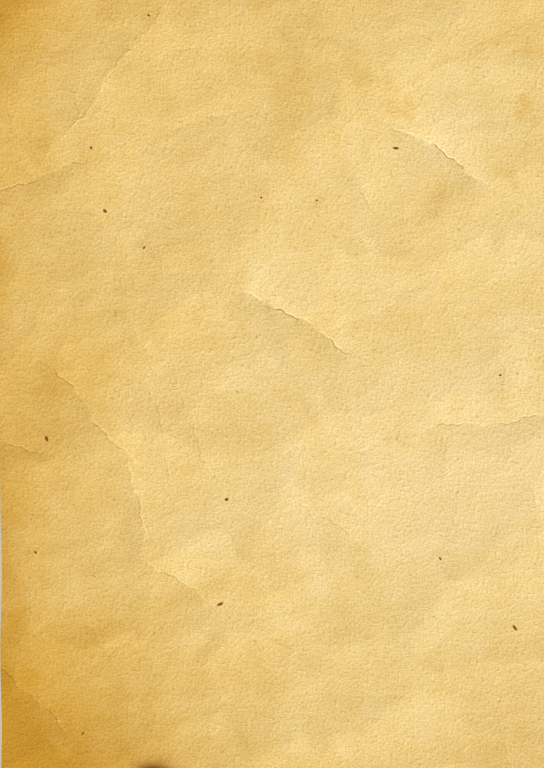
Reproduce this texture procedurally as a Shadertoy shader.

```glsl
// Aged, ochre-stained paper with fine speckled grain, creases and brown flecks.

vec2 hash2(vec2 p) {
    vec3 h = fract(p.xyx * vec3(0.1031, 0.1030, 0.0973));
    h += dot(h, h.yzx + 33.33);
    return fract((h.xx + h.yz) * h.zy);
}

// Cellular noise: squared distance to the nearest jittered point.
float cellNoise(vec2 p) {
    vec2 cell = floor(p), local = fract(p);
    float nearest = 4.0;
    for (int y = -1; y <= 1; y++)
    for (int x = -1; x <= 1; x++) {
        vec2 offset = vec2(x, y);
        vec2 toPoint = offset + hash2(cell + offset + 40.0) - local;
        nearest = min(nearest, dot(toPoint, toPoint));
    }
    return nearest;
}

// Cellular noise lit from the upper left.
float relief(vec2 p, vec2 light) {
    return cellNoise(p) - cellNoise(p + light);
}

// Layered, warped sines, centred on zero.
float mottle(vec2 p) {
    float sum = 0.0, amp = 0.5;
    for (int i = 0; i < 5; i++) {
        p = mat2(0.8, 0.6, -0.6, 0.8) * p * 1.7 + 0.9 * sin(p.yx * 0.9 + 2.1);
        sum += amp * sin(p.x) * sin(p.y + 0.7);
        amp *= 0.65;
    }
    return sum;
}

// Soft round spot.
float blob(vec2 p, vec2 center, float tightness) {
    return exp(-tightness * dot(p - center, p - center));
}

// Fold: a thin, broken lit ridge beside a thin shadow, with a soft slope.
float crease(vec2 p, vec2 a, vec2 b) {
    vec2 along = normalize(b - a);
    float len = length(b - a);
    float t = dot(p - a, along);
    float side = dot(p - a, vec2(-along.y, along.x));
    side += 0.004 * sin(t * 47.0 + a.x * 40.0) + 0.0015 * sin(t * 170.0 + a.y * 30.0);
    side += 0.0008 * sin(t * 410.0 + a.x * 70.0);
    float ends = smoothstep(-0.01, 0.03, t) * smoothstep(len + 0.01, len - 0.03, t);
    float lit = smoothstep(-1.2, 0.4, sin(t * 95.0 + a.y * 90.0) + 0.5 * sin(t * 260.0));
    float dark = smoothstep(-0.7, 0.9, sin(t * 70.0 + a.x * 90.0) + 0.5 * sin(t * 310.0));
    float ridge = lit * exp(-pow((side - 0.001) / 0.0013, 2.0));
    float shadow = dark * exp(-pow((side + 0.001) / 0.0011, 2.0));
    float slope = sign(side) * (1.0 - exp(-abs(side) * 300.0)) * exp(-abs(side) * 35.0);
    return ends * (0.10 * ridge - 0.17 * shadow + 0.045 * slope);
}

// Sparse elongated flecks, one candidate per grid cell.
float flecks(vec2 p, float scale, float density, float size) {
    vec2 cell = floor(p * scale);
    vec2 rnd = hash2(cell + 7.0), shape = hash2(cell + 91.0);
    vec2 d = (fract(p * scale) - 0.25 - 0.5 * rnd) / scale;
    float angle = 6.28 * shape.x;
    d = mat2(cos(angle), sin(angle), -sin(angle), cos(angle)) * d;
    d.x *= 0.4 + 0.5 * shape.y;
    float radius = size * (0.5 + 0.6 * rnd.x), soft = 0.001;
    float present = step(hash2(cell + 173.0).x, density);
    return present * smoothstep(radius + soft, radius - soft, length(d));
}

void mainImage(out vec4 fragColor, in vec2 fragCoord) {
    vec2 p = fragCoord / iResolution.y;
    float right = iResolution.x / iResolution.y;
    float cloud = mottle(p * 4.0);
    float blotch = mottle(p * 17.0 + 5.0);
    float pulp = mottle(p * vec2(50.0, 65.0) + 3.0);

    // Age stain, heaviest down the left side and in its lower corner.
    float stain = 0.06 + 0.14 * cloud + 0.10 * blotch + 0.07 * pulp;
    stain += (0.50 + 0.12 * cloud) * exp(-8.0 * p.x);
    stain += 0.55 * exp(-4.5 * p.x - 3.5 * p.y);
    stain += 0.20 * exp(-7.0 * p.y) + 0.22 * exp(-6.0 * (1.0 - p.y));
    stain += 0.08 * exp(-14.0 * (right - p.x)) + 0.18 * blob(p, vec2(0.40, 0.89), 40.0);
    stain += 0.5 * smoothstep(0.2, 0.7, blotch) * blob(p, vec2(0.61, 0.85), 150.0);
    stain = clamp(stain, 0.0, 1.0);
    vec3 cream = vec3(0.945, 0.835, 0.595), ochre = vec3(0.78, 0.57, 0.19);
    vec3 color = mix(cream, ochre, pow(vec3(stain), vec3(1.3, 1.2, 1.05)));

    // Fine grain: lit pulp in three sizes over a dusting of dark pores.
    vec2 fibre = p + 0.002 * vec2(blotch, pulp);
    vec2 tilted = mat2(0.94, 0.34, -0.34, 0.94) * fibre;
    float light = 0.085 * relief(fibre * vec2(250.0, 310.0), vec2(0.4, -0.45));
    light += 0.05 * relief(tilted * vec2(130.0, 190.0) + 9.0, vec2(0.3, -0.35));
    light += 0.02 * relief(fibre * vec2(50.0, 70.0) + 31.0, vec2(0.25, -0.3));
    light += 0.09 * (0.32 - cellNoise(tilted * vec2(290.0, 340.0) + 57.0));

    // Gentle dents of crumpled paper.
    light += 0.15 * relief(p * 5.0 + 0.5 * cloud, vec2(0.06, -0.08));
    light += 0.09 * relief(p * vec2(9.0, 12.0) + 0.5 * blotch + 17.0, vec2(0.1, -0.15));

    // Main folds: start and end of each.
    vec4 folds[10] = vec4[10](
        vec4(0.31, 0.63, 0.46, 0.54), vec4(0.51, 0.84, 0.64, 0.76),
        vec4(0.06, 0.53, 0.18, 0.39), vec4(0.17, 0.41, 0.19, 0.26),
        vec4(0.18, 0.28, 0.29, 0.20), vec4(0.55, 0.44, 0.72, 0.46),
        vec4(0.22, 1.00, 0.05, 0.78), vec4(-0.02, 0.75, 0.12, 0.79),
        vec4(-0.03, 0.44, 0.06, 0.41), vec4(-0.01, 0.15, 0.09, 0.04));
    for (int i = 0; i < 10; i++)
        light += crease(p, folds[i].xy, folds[i].zw) * (i < 2 ? 1.2 : 0.7);

    // Faint hairline wrinkles scattered over the sheet.
    for (int i = 0; i < 20; i++) {
        vec2 start = hash2(vec2(i, 3)) * vec2(right, 1.0);
        vec2 rnd = hash2(vec2(i, 8));
        float angle = -0.3 + 2.6 * (rnd.x - 0.5);
        vec2 reach = (0.06 + 0.1 * rnd.y) * vec2(cos(angle), sin(angle));
        light += 0.35 * crease(p, start, start + reach);
    }
    color *= 1.0 + light * vec3(0.85, 1.0, 1.3);

    // Olive pulp specks, then rare red-brown flecks.
    color = mix(color, vec3(0.66, 0.50, 0.24), 0.4 * flecks(p, 38.0, 0.12, 0.0011));
    color = mix(color, vec3(0.50, 0.24, 0.07), 0.85 * flecks(p + 0.3, 13.0, 0.11, 0.0018));

    // Scorched nick at the foot and a worn pale left rim.
    float nick = exp(-pow((p.x - 0.2 + 0.01 * blotch) / 0.02, 2.0));
    color = mix(color, vec3(0.42, 0.20, 0.05), 0.8 * nick * exp(-150.0 * p.y));
    float rim = 0.0015 + 0.001 * sin(p.y * 31.0) - 0.006 * smoothstep(0.35, 0.5, p.y);
    color = mix(color, vec3(0.80, 0.76, 0.70), smoothstep(rim + 0.001, rim - 0.001, p.x));
    fragColor = vec4(clamp(color, 0.0, 1.0), 1.0);
}
```
